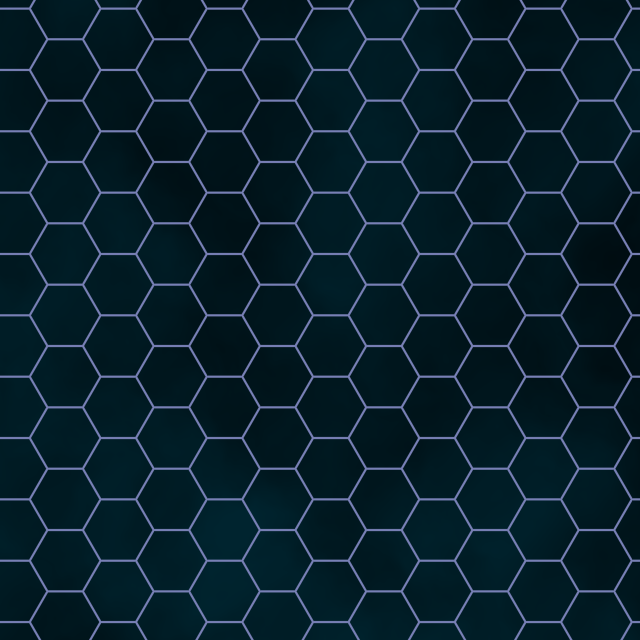
Write a three.js fragment shader that draws this pattern.

```glsl
// Thin lavender honeycomb of flat-topped hexagons over dark, cloudy teal.
varying vec2 vUv;

const float SIDE = 0.05534;                  // hexagon side, about six column pairs across
const vec2 CELL_CENTRE = vec2(0.1018, 0.8907);
const float LINE_WIDTH = 0.0034;
const vec3 LINE_COLOUR = vec3(0.47, 0.50, 0.71);
const vec3 SHADOW = vec3(0.0, 0.050, 0.068);
const vec3 TEAL = vec3(0.0, 0.142, 0.185);

float hash(vec2 p) {
  vec3 q = fract(vec3(p.xyx) * 0.1031);
  q += dot(q, q.yzx + 33.33);
  return fract((q.x + q.y) * q.z);
}

float valueNoise(vec2 p) {
  vec2 cell = floor(p);
  vec2 f = fract(p);
  vec2 blend = f * f * (3.0 - 2.0 * f);
  float low = mix(hash(cell), hash(cell + vec2(1.0, 0.0)), blend.x);
  float high = mix(hash(cell + vec2(0.0, 1.0)), hash(cell + vec2(1.0)), blend.x);
  return mix(low, high, blend.y);
}

// Layered noise, centred near 0.5
float clouds(vec2 p) {
  float sum = 0.0;
  float weight = 0.5;
  for (int i = 0; i < 5; i++) {
    sum += weight * valueNoise(p);
    p = mat2(1.6, 1.2, -1.2, 1.6) * p + 7.3;
    weight *= 0.5;
  }
  return sum / 0.96875;
}

// Distance to the nearest edge of a regular honeycomb
float honeycombEdge(vec2 p, float side) {
  vec2 period = side * vec2(3.0, sqrt(3.0));
  vec2 a = mod(p + 0.5 * period, period) - 0.5 * period;
  vec2 b = mod(p, period) - 0.5 * period;
  vec2 q = abs(dot(a, a) < dot(b, b) ? a : b);
  float reach = max(q.y, dot(q, vec2(0.5 * sqrt(3.0), 0.5)));
  return 0.5 * period.y - reach;
}

// Murky backdrop, darker toward the upper right
vec3 backdrop(vec2 uv) {
  vec2 p = uv * vec2(4.6, 4.2) + vec2(11.0, 5.0);
  float mist = clouds(p + 0.7 * clouds(p * 1.3 + 19.0));
  float slope = 0.14 - 0.16 * uv.x - 0.16 * uv.y;
  float light = 0.55 + 1.25 * (mist - 0.5) + slope;
  return mix(SHADOW, TEAL, clamp(light, 0.0, 1.0));
}

void main() {
  float pixel = fwidth(vUv.y);
  float edge = honeycombEdge(vUv - CELL_CENTRE, SIDE);
  float halfWidth = 0.5 * LINE_WIDTH;
  float line = 1.0 - smoothstep(halfWidth - 0.7 * pixel, halfWidth + 0.7 * pixel, edge);
  gl_FragColor = vec4(mix(backdrop(vUv), LINE_COLOUR, line), 1.0);
}
```
